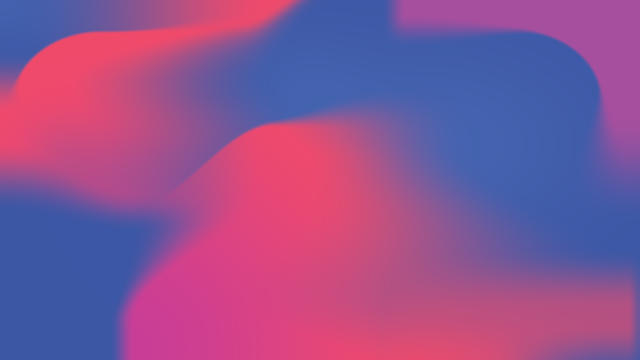
Write a WebGL 2 fragment shader that draws this background.

```glsl
#version 300 es
precision highp float;
// Soft blended background: coral and magenta folds over blue, with a violet corner.
uniform vec2 u_resolution;
out vec4 outColor;

// Smooth step that also accepts descending edges.
float ramp(float a, float b, float x) {
    float t = clamp((x - a) / (b - a), 0.0, 1.0);
    return t * t * (3.0 - 2.0 * t);
}

float glow(vec2 p, vec2 center, vec2 size) {
    vec2 q = (p - center) / size;
    return exp(-dot(q, q));
}

// Violet cover outside a rounded corner, crisp only along the bend.
float violetCorner(vec2 p) {
    vec2 q = max(p - vec2(1.43, 0.72), 0.0) / vec2(0.24, 0.195);
    float d = (length(q) - 1.0) * 0.21;
    float soft = 0.006 + 0.045 * ramp(1.55, 1.15, p.x) + 0.07 * ramp(0.78, 0.5, p.y);
    return ramp(-soft, soft, d) * ramp(1.06, 1.13, p.x) * ramp(0.38, 0.68, p.y);
}

// Warmth of the upper left fold.
float upperFold(vec2 p) {
    float top = 0.912 + 0.03 * ramp(0.3, 0.75, p.x) + 0.1 * ramp(0.68, 0.9, p.x);
    vec2 q = max(vec2(0.28 - p.x, p.y - top + 0.2), 0.0) / vec2(0.245, 0.2);
    float d = (length(q) - 1.0) * 0.22;
    float soft = 0.006 + 0.04 * ramp(0.8, 0.65, p.y) + 0.04 * ramp(0.35, 0.8, p.x);

    // Inside, warmth fades rightward but lingers under the top edge.
    float shift = 0.55 * exp(min(d, 0.0) / 0.06) + 0.13 * ramp(0.8, 0.6, p.y);
    float inside = ramp(0.75, 0.1, p.x - shift);
    inside *= 1.0 - 0.25 * ramp(0.75, 0.5, p.y) * ramp(0.0, 0.2, p.x);
    float outside = max(ramp(0.05, 0.78, p.x), ramp(0.86, 0.68, p.y));
    float warmth = mix(outside, inside, ramp(soft, -soft, d));

    // Lower and right fades.
    float across = ramp(0.0, 0.38, p.x);
    float base = 0.51 - 0.1 * across;
    float fade = 0.1 - 0.045 * across;
    return warmth * ramp(base - fade, base + fade, p.y) * ramp(0.93, 0.8, p.x);
}

// Warmth of the central fold, x, and its coverage, y.
vec2 centralFold(vec2 p) {
    float crest = 0.42 + 0.235 * ramp(0.36, 0.76, p.x) + 0.04 * ramp(0.7, 1.1, p.x);
    float crestSoft = 0.008 + 0.06 * ramp(0.7, 1.1, p.x) + 0.05 * ramp(0.5, 0.35, p.x);
    float side = 0.34 + 0.2 * ramp(0.1, 0.46, p.y);
    float sideSoft = 0.035 + 0.16 * ramp(0.15, 0.5, p.y);
    float cover = ramp(crest + crestSoft, crest - crestSoft, p.y)
                * ramp(side - sideSoft, side + sideSoft, p.x);

    // Rightward falloff widens toward the bottom.
    float start = 0.84 - 0.25 * ramp(0.45, 0.15, p.y) - 0.1 * ramp(0.55, 0.66, p.y);
    float end = 1.3 + 0.5 * ramp(0.6, 0.2, p.y);
    float warmth = ramp(end, start, p.x);

    // Horizontal band with a hot spot, cooling at the right corner.
    warmth = mix(warmth, max(warmth, 0.66), ramp(0.31, 0.14, p.y));
    warmth += 0.3 * glow(p, vec2(1.12, -0.02), vec2(0.4, 0.13));
    warmth *= 1.0 - 0.85 * ramp(0.1, -0.04, p.y) * ramp(1.35, 1.7, p.x);
    warmth *= 1.0 - 0.6 * ramp(1.745, 1.778, p.x);
    return vec2(min(warmth, 1.0), cover);
}

void main() {
    // Canvas height is one unit; the width scales to 16:9.
    vec2 p = gl_FragCoord.xy / u_resolution * vec2(16.0 / 9.0, 1.0);

    // Cool ground.
    float light = glow(p, vec2(1.22, 0.6), vec2(0.46, 0.3))
                + 0.8 * glow(p, vec2(0.0, 1.0), vec2(0.3, 0.15))
                + 0.5 * glow(p, vec2(0.82, 0.75), vec2(0.2));
    vec3 blue = mix(vec3(0.235, 0.34, 0.645), vec3(0.27, 0.39, 0.69), min(light, 1.0));
    vec3 ground = mix(blue, vec3(0.65, 0.31, 0.62), violetCorner(p));

    // Warm folds, turning magenta toward the lower left.
    vec2 fold = centralFold(p);
    float warmth = mix(upperFold(p), fold.x, fold.y);
    float pink = ramp(0.85, 0.0, distance(p, vec2(0.35, 0.03)));
    vec3 coral = mix(vec3(0.94, 0.29, 0.42), vec3(0.79, 0.24, 0.59), pink);
    vec3 color = mix(ground, coral, warmth);
    color += warmth * (1.0 - warmth) * vec3(0.0, 0.04, 0.06);
    outColor = vec4(color, 1.0);
}
```
